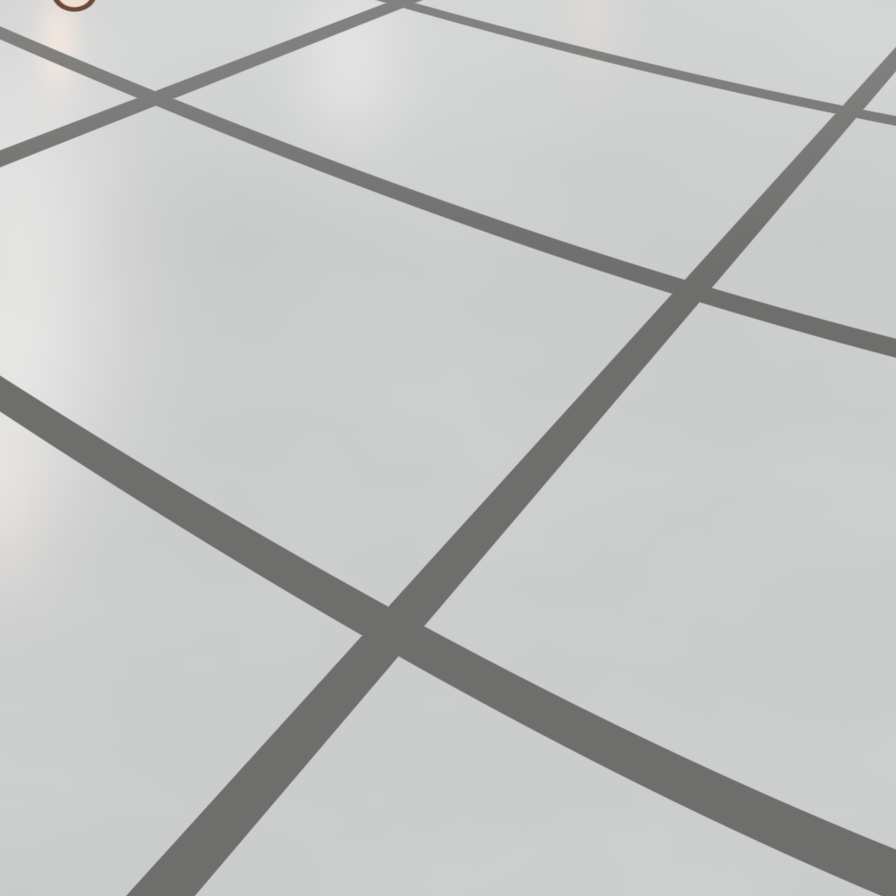
Write a Shadertoy shader that draws this texture.

```glsl
// Pale polished floor tiles with dark grout, seen in steep perspective.
// Two pencils of lines give the tile coordinates; rows bow slightly.
// Soft reflections, cloudy stains and a faint tone per tile finish it.

// Lines as (a, b, c) in a*x + b*y + c, with y running downward
const vec3 COLUMN_NEAR = vec3(1.1385, 1.0, -1.2040);
const vec3 COLUMN_FAR = vec3(0.3886, 1.0, -0.1772);
const vec3 ROW_NEAR = vec3(-0.6470, 1.0, -0.4388);
const vec3 ROW_FAR = vec3(-0.4345, 1.0, -0.0365);
const float COLUMN_DEPTH = 2.30;
const float ROW_DEPTH = 1.66;
const vec2 ROW_BOW = vec2(0.065, 0.045);      // base, growth toward viewer
const vec2 GROUT_HALF = vec2(0.0213, 0.0300); // in tile units
const float EDGE_SOFTNESS = 0.0012;

const vec3 TILE_COLOR = vec3(0.797, 0.802, 0.802);
const vec3 GROUT_COLOR = vec3(0.432, 0.432, 0.426);
const vec3 GROUT_HAZE = vec3(0.075);
const vec3 SHEEN = vec3(0.105, 0.098, 0.094);
const vec3 WARM_SHEEN = vec3(0.095, 0.050, 0.025);
const vec3 RIM_COLOR = vec3(0.43, 0.29, 0.21);
const vec3 CREAM_COLOR = vec3(0.94, 0.88, 0.82);
const float STAIN_AMOUNT = 0.030;
const float TILE_VARIATION = 0.008;

float hash(vec2 p) {
    vec3 q = fract(vec3(p.xyx) * 0.1031);
    q += dot(q, q.yzx + 33.33);
    return fract((q.x + q.y) * q.z);
}

float noise(vec2 p) {
    vec2 cell = floor(p), f = fract(p);
    f = f * f * (3.0 - 2.0 * f);
    return mix(mix(hash(cell), hash(cell + vec2(1, 0)), f.x),
               mix(hash(cell + vec2(0, 1)), hash(cell + 1.0), f.x), f.y);
}

float clouds(vec2 p) {
    float sum = 0.0, weight = 0.5;
    for (int i = 0; i < 4; i++) {
        sum += weight * noise(p);
        p = mat2(1.6, 1.2, -1.2, 1.6) * p + 7.3;
        weight *= 0.5;
    }
    return sum;
}

// Projective coordinate: 0 on the first line, 1 on the second
float pencil(vec2 p, vec3 first, vec3 second, float depth) {
    float a = dot(first, vec3(p, 1.0));
    float b = dot(second, vec3(p, 1.0));
    return a / (a - depth * b);
}

vec2 tileCoord(vec2 p) {
    vec2 bowed = p + vec2(0.0, (ROW_BOW.x + ROW_BOW.y * p.y) * p.x * p.x);
    return vec2(pencil(p, COLUMN_NEAR, COLUMN_FAR, COLUMN_DEPTH),
                pencil(bowed, ROW_NEAR, ROW_FAR, ROW_DEPTH));
}

float glow(vec2 p, vec2 center, vec2 radius) {
    vec2 d = (p - center) / radius;
    return exp(-dot(d, d));
}

void mainImage(out vec4 fragColor, in vec2 fragCoord) {
    vec2 p = fragCoord / iResolution.xy;
    p.y = 1.0 - p.y;
    float pixel = 1.0 / min(iResolution.x, iResolution.y);

    // Tile grid, with edge width measured per axis
    vec2 grid = tileCoord(p);
    vec2 slopeX = (tileCoord(p + vec2(0.001, 0.0)) - grid) / 0.001;
    vec2 slopeY = (tileCoord(p + vec2(0.0, 0.001)) - grid) / 0.001;
    vec2 slope = sqrt(slopeX * slopeX + slopeY * slopeY);
    vec2 toGrout = (abs(grid - round(grid)) - GROUT_HALF) / slope;
    float soft = max(EDGE_SOFTNESS, 0.7 * pixel);
    float grout = 1.0 - smoothstep(-soft, soft, min(toGrout.x, toGrout.y));

    // Cloudy glaze and tone per tile
    float stain = clouds(p * vec2(4.0, 7.0) + 3.0) - 0.47;
    vec3 tile = TILE_COLOR + STAIN_AMOUNT * stain;
    tile += TILE_VARIATION * (hash(floor(grid) + 19.0) - 0.5);
    tile += 0.030 * (1.0 - smoothstep(0.0, 0.28, p.y));

    // Light mirrored in the polish
    tile += SHEEN * glow(p, vec2(0.02, 0.30), vec2(0.11, 0.20));
    tile += 0.55 * SHEEN * glow(p, vec2(0.39, 0.07), vec2(0.06, 0.09));
    tile += 0.45 * SHEEN * glow(p, vec2(0.00, 0.53), vec2(0.08, 0.12));
    tile += WARM_SHEEN * glow(p, vec2(0.065, 0.045), vec2(0.025, 0.055));
    tile += 0.35 * WARM_SHEEN * glow(p, vec2(0.00, 0.57), vec2(0.05, 0.08));
    tile += 0.35 * WARM_SHEEN * glow(p, vec2(0.66, 0.02), vec2(0.03, 0.06));

    // Grout fades a little with distance
    float haze = 1.0 - smoothstep(0.0, 0.35, p.y);
    vec3 color = mix(tile, GROUT_COLOR + haze * GROUT_HAZE, grout);

    // Small rounded foot at the top edge
    float foot = (length((p - vec2(0.083, -0.008)) / vec2(1.2, 1.0)) - 0.021);
    color = mix(color, RIM_COLOR, 1.0 - smoothstep(-soft, soft, foot));
    color = mix(color, CREAM_COLOR, 1.0 - smoothstep(-soft, soft, foot + 0.005));

    fragColor = vec4(clamp(color, 0.0, 1.0), 1.0);
}
```
